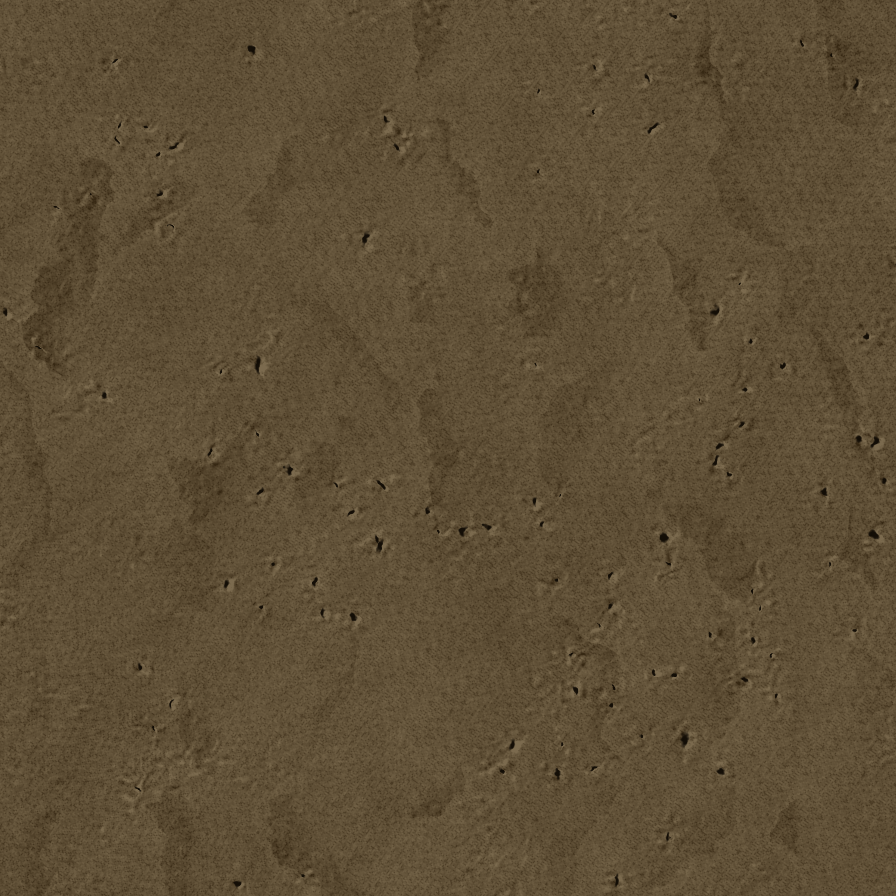
Reproduce this texture procedurally as a WebGL 1 fragment shader.

```glsl
precision highp float;
// Weathered brown clay: soft slanted mottling, pressed dents with one crisp side,
// crinkled patches, small clustered black pits with pale rims, and fine grain.
// Every layer adds to one tone value, which is turned into colour at the end.

uniform vec2 u_resolution;

const vec3 CLAY_MID = vec3(0.370, 0.308, 0.210);
const vec3 TONE_STEP = vec3(0.035, 0.034, 0.030);
const vec3 PIT_COLOR = vec3(0.060, 0.040, 0.014);
const float TONE_BIAS = 0.13;
const float MOTTLE_SCALE = 10.0;
const float MOTTLE_GAIN = 1.6;
const float BLOTCH_SCALE = 45.0;
const float BLOTCH_GAIN = 1.2;
const float GRAIN_SCALE = 640.0;
const float GRAIN_GAIN = 2.7;
const float CRINKLE_SCALE = 165.0;
const float CRINKLE_GAIN = 2.7;
const float DENT_CELLS = 7.0;
const float DENT_CHANCE = 0.72;
const float DENT_GAIN = 1.4;
const float PIT_CELLS = 26.0;
const float PIT_GAIN = 2.4;

float hash(vec2 p) {
  return fract(sin(dot(p, vec2(127.1, 311.7))) * 43758.5453);
}

vec2 hash2(vec2 p) {
  return vec2(hash(p), hash(p + 57.3));
}

float noise(vec2 p) {
  vec2 i = floor(p), f = fract(p);
  f = f * f * (3.0 - 2.0 * f);
  return mix(mix(hash(i), hash(i + vec2(1.0, 0.0)), f.x),
             mix(hash(i + vec2(0.0, 1.0)), hash(i + 1.0), f.x), f.y);
}

vec2 noise2(vec2 p) {
  return vec2(noise(p), noise(p + 31.0)) - 0.5;
}

float fbm(vec2 p) {
  float sum = 0.0, gain = 0.5;
  for (int i = 0; i < 5; i++) {
    sum += gain * noise(p);
    p = mat2(1.6, 1.2, -1.2, 1.6) * p + 7.1;
    gain *= 0.5;
  }
  return sum;
}

// Positive angles lean to the right
vec2 lean(vec2 p, float angle) {
  float c = cos(angle), s = sin(angle);
  return vec2(c * p.x - s * p.y, s * p.x + c * p.y);
}

// Bent ellipses: x is the dark inside, crisp on one flank, y the pale bank beyond it
vec2 dents(vec2 uv) {
  vec2 p = uv * DENT_CELLS;
  p += 0.36 * noise2(p * 2.3) + 0.12 * noise2(p * 7.0) + 0.05 * noise2(p * 20.0);
  vec2 home = floor(p), result = vec2(0.0);
  for (int y = -1; y <= 1; y++) {
    for (int x = -1; x <= 1; x++) {
      vec2 id = home + vec2(float(x), float(y));
      vec2 shape = hash2(id + 11.7), style = hash2(id + 23.9);
      float present = step(hash(id + 5.3), DENT_CHANCE);
      vec2 q = lean(p - id - 0.2 - 0.6 * hash2(id), mix(-0.6, 0.8, shape.x));
      q.x += (style.x - 0.5) * 1.1 * q.y * q.y;
      q /= vec2(mix(0.08, 0.22, style.y), mix(0.25, 0.8, shape.y));
      float e = length(q);
      float side = style.x < 0.5 ? -1.0 : 1.0;
      float flank = side * q.x / max(e, 0.01);
      float softness = mix(0.85, 0.06, smoothstep(-0.5, 0.4, flank));
      float body = 1.0 - smoothstep(1.0 - softness, 1.0, e);
      float bank = smoothstep(0.1, 0.8, flank) * smoothstep(0.96, 1.04, e)
                 * (1.0 - smoothstep(1.0, 1.8, e));
      float strength = present * mix(0.4, 1.0, hash(id + 41.1));
      result = max(result, strength * vec2(body, bank));
    }
  }
  return result;
}

// Clustered pits: x is the hole, y the raised rim, z the disturbed ground around
vec3 pits(vec2 uv) {
  vec2 p = uv * PIT_CELLS;
  p += 0.16 * noise2(p * 5.0) + 0.07 * noise2(p * 13.0);
  vec2 home = floor(p);
  vec3 result = vec3(0.0);
  for (int y = -1; y <= 1; y++) {
    for (int x = -1; x <= 1; x++) {
      vec2 id = home + vec2(float(x), float(y));
      float cluster = smoothstep(0.6, 0.9, noise(id * 0.31 + 3.7));
      float present = step(hash(id + 71.3), 0.04 + 0.45 * cluster);
      vec2 d = p - id - hash2(id + 83.1);
      float r = mix(0.05, 0.14, pow(hash(id + 97.7), 1.6));
      float angle = mix(-0.9, 0.9, hash(id + 61.9));
      vec2 stretch = vec2(1.3, mix(0.5, 1.0, hash(id + 37.7)));
      float e = length(lean(d, angle) * stretch) / r;
      float rimDist = length(lean(d + vec2(-1.0, 0.6) * r, angle) * stretch) / r;
      float hole = 1.0 - smoothstep(0.45, 1.2, e);
      float rim = 1.0 - smoothstep(0.8, 1.6, rimDist);
      float around = 1.0 - smoothstep(0.15, 0.75, length(d));
      result = max(result, present * vec3(hole, rim, around));
    }
  }
  return result;
}

void main() {
  vec2 uv = gl_FragCoord.xy / min(u_resolution.x, u_resolution.y);
  vec2 dent = dents(uv);
  vec3 pit = pits(uv);

  // Broad mottling, drawn out along a slanted axis, and smaller blotches
  vec2 slanted = lean(uv, 0.5) * vec2(1.25, 0.75) * MOTTLE_SCALE;
  float tone = TONE_BIAS + MOTTLE_GAIN * (fbm(slanted + 4.0) - 0.485);
  tone += BLOTCH_GAIN * (fbm(uv * BLOTCH_SCALE) - 0.485);
  float worn = mix(0.6, 1.4, noise(uv * 38.0));
  tone += DENT_GAIN * (0.4 * dent.y * (1.0 - dent.x) - dent.x * worn);

  // Crinkles lit from the upper left, in rough patches, dents and around pits
  vec2 c = uv * CRINKLE_SCALE + 1.5 * noise2(uv * 60.0);
  float patches = smoothstep(0.62, 0.88, fbm(uv * 13.0 + 19.0) + 0.12);
  float rough = 0.22 + 0.8 * patches + 0.35 * dent.x + 1.0 * pit.z;
  float relief = noise(c) - noise(c + vec2(-0.6, 0.6));
  tone += CRINKLE_GAIN * rough * relief * (0.5 + 1.5 * abs(relief));

  // Fine grain on a turned lattice, with sparse darker specks
  vec2 g = lean(uv, 0.6) * GRAIN_SCALE;
  float grain = noise(g) - 0.5;
  tone += GRAIN_GAIN * grain - 0.9 * smoothstep(0.22, 0.42, -grain);
  tone += 0.6 * (noise(g * 0.37 + 9.0) - 0.5);

  tone += PIT_GAIN * pit.y * (1.0 - pit.x) * worn;
  vec3 color = CLAY_MID + TONE_STEP * clamp(tone, -4.5, 3.2);
  gl_FragColor = vec4(mix(color, PIT_COLOR, 0.95 * pit.x), 1.0);
}
```
